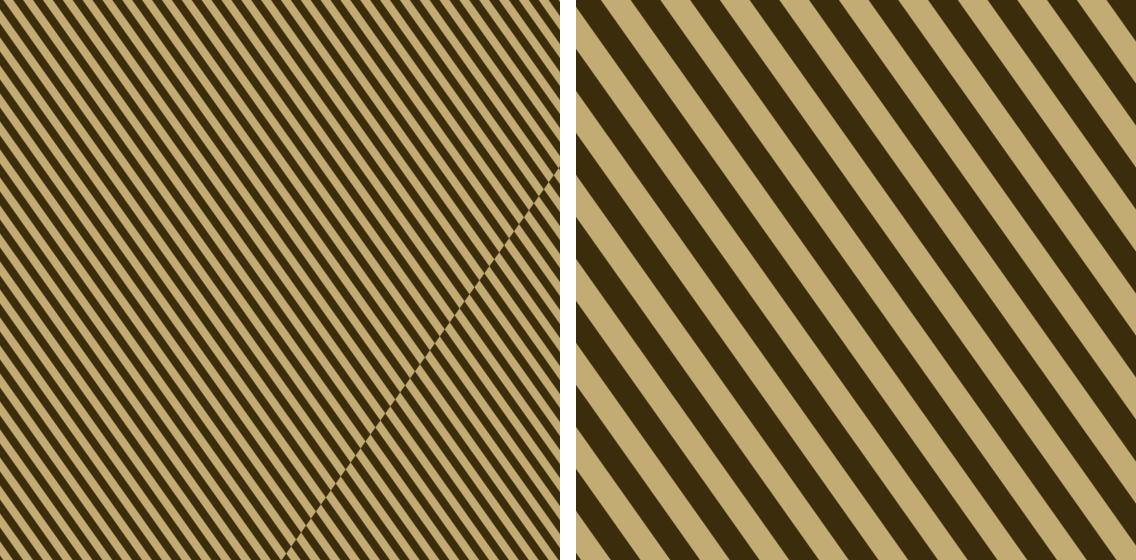
Left: the whole. Right: its middle third, enlarged.
Write a WebGL 1 fragment shader that draws this pattern.

```glsl
precision highp float;

// Diagonal two-tone stripes of equal width, broken by one slanted fault.
// A repeated distance function draws the stripes; beyond the fault line
// they are offset by half a period, so light and dark change places.

uniform vec2 u_resolution;

const vec3 DARK_BROWN = vec3(0.232, 0.178, 0.042);
const vec3 SAND = vec3(0.766, 0.672, 0.453);

const vec2 STRIPE_COUNT = vec2(28.24, 20.0); // repeats across and up
const float STRIPE_PHASE = -1.415;           // in periods
const float LIGHT_SHARE = 0.5;               // light part of each period
const float FAULT_SHIFT = 0.5;               // in periods

const vec2 FAULT_START = vec2(0.503, 0.0);
const vec2 FAULT_END = vec2(1.0, 0.703);

// Antialiased coverage of the region where dist is negative
float coverage(float dist, float softness) {
    return 1.0 - smoothstep(-softness, softness, dist);
}

// Signed distance to the nearest light stripe
float stripeDistance(vec2 p, vec2 count, float phase, float share) {
    float t = dot(p, count) + phase;
    float offset = abs(fract(t + 0.5) - 0.5);
    return (offset - 0.5 * share) / length(count);
}

// Signed distance to a line, negative on the right of its direction
float lineDistance(vec2 p, vec2 a, vec2 b) {
    vec2 along = normalize(b - a);
    return dot(p - a, vec2(-along.y, along.x));
}

void main() {
    float pixel = 1.0 / min(u_resolution.x, u_resolution.y);
    vec2 p = gl_FragCoord.xy / u_resolution;
    float softness = 0.85 * pixel;

    // The same stripes on both sides of the fault, slipped along it
    float upper = coverage(stripeDistance(p, STRIPE_COUNT, STRIPE_PHASE, LIGHT_SHARE), softness);
    float lower = coverage(stripeDistance(p, STRIPE_COUNT, STRIPE_PHASE + FAULT_SHIFT, LIGHT_SHARE), softness);

    float beyondFault = coverage(lineDistance(p, FAULT_START, FAULT_END), softness);
    float light = mix(upper, lower, beyondFault);

    gl_FragColor = vec4(mix(DARK_BROWN, SAND, light), 1.0);
}
```
